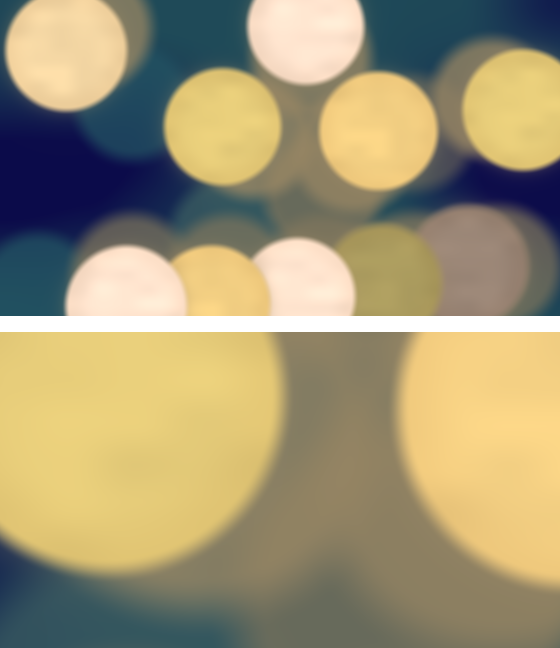
Top: the whole. Bottom: its middle third, enlarged.
Write a Shadertoy shader that draws this background.

```glsl
// Out-of-focus city lights: large warm bokeh discs over a navy and teal night.
// Two wavy rows of discs are placed by sinusoids, each with a dim offset ghost;
// faint haze discs lie between them, and value noise mottles the light.

const vec3 NAVY  = vec3(0.045, 0.045, 0.29);
const vec3 TEAL  = vec3(0.12, 0.29, 0.345);
const vec3 OLIVE = vec3(0.50, 0.46, 0.36);
const vec3 KHAKI = vec3(0.66, 0.57, 0.41);
const vec3 CREAM = vec3(0.955, 0.84, 0.64);
const vec3 BLUSH = vec3(1.0, 0.895, 0.81);
const vec3 GOLD  = vec3(0.95, 0.81, 0.51);
const vec3 STRAW = vec3(0.89, 0.79, 0.47);
const vec3 MOSS  = vec3(0.67, 0.61, 0.37);
const vec3 MAUVE = vec3(0.60, 0.52, 0.46);

const int   ROW_COUNT    = 5;
const float DISC_RADIUS  = 0.188;
const float DISC_BLUR    = 0.013;
const float GHOST_BLUR   = 0.035;
const float GHOST_OFFSET = 0.105;
const float GHOST_ALPHA  = 0.78;
const float MOTTLE       = 0.06;

const vec3 UPPER_COLORS[5] = vec3[5](CREAM, STRAW, BLUSH, GOLD, STRAW);
const vec3 LOWER_COLORS[5] = vec3[5](BLUSH, GOLD, BLUSH, MOSS, MAUVE);

float hash(vec2 p) {
    vec3 q = fract(vec3(p.xyx) * 0.1031);
    q += dot(q, q.yzx + 33.33);
    return fract((q.x + q.y) * q.z);
}

float noise(vec2 p) {
    vec2 cell = floor(p), f = fract(p);
    f = f * f * (3.0 - 2.0 * f);
    float low  = mix(hash(cell), hash(cell + vec2(1, 0)), f.x);
    float high = mix(hash(cell + vec2(0, 1)), hash(cell + vec2(1, 1)), f.x);
    return mix(low, high, f.y);
}

float disc(vec2 p, float radius, float blur) {
    return 1.0 - smoothstep(-blur, blur, length(p) - radius);
}

vec2 upperCenter(float i) {
    return vec2(0.21 + 0.37 * i + 0.125 * sin(1.5 * i),
                0.79 - 0.03 * i + 0.19 * cos(2.4 * i + 1.3));
}

vec2 lowerCenter(float i) {
    return vec2(0.40 + 0.27 * i, 0.03 + 0.008 * i * i);
}

vec2 hazeCenter(float i) {
    return vec2(0.12 + 0.30 * i, 0.40 - 0.32 * cos(2.6 * i));
}

vec2 direction(float angle) {
    return vec2(cos(angle), sin(angle));
}

vec3 nightSky(vec2 p) {
    float wobble = noise(p * 3.0) - 0.5;
    float band = exp(-pow((p.y - 0.43) / 0.27, 2.0));
    float sides = smoothstep(0.25, 0.65, abs(p.x - 0.98) + 0.15 * wobble);
    float corner = smoothstep(1.45, 1.8, p.x) * smoothstep(0.75, 1.0, p.y);
    float dark = clamp(1.15 * band * sides + 0.7 * corner + 0.2 * wobble, 0.0, 1.0);
    return mix(TEAL, NAVY, dark);
}

// Blends one glowing disc, paler at its heart and warm at its rim.
vec3 addLight(vec3 color, vec2 p, float radius, float blur, vec3 tint) {
    float r = length(p) / radius;
    float grain = noise(p * vec2(14.0, 22.0) + tint.xy * 40.0) - 0.5;
    vec3 glow = tint * (1.0 + MOTTLE * grain);
    glow *= mix(vec3(1.015), vec3(0.98, 0.965, 0.95), smoothstep(0.55, 1.0, r));
    color = mix(color, KHAKI, 0.28 * exp(-10.0 * max(r - 1.0, 0.0)));
    return mix(color, glow, disc(p, radius, blur));
}

void mainImage(out vec4 fragColor, in vec2 fragCoord) {
    vec2 p = fragCoord / iResolution.y;
    vec3 color = nightSky(p);

    // Faint haze, teal on the left turning olive on the right
    for (int k = 0; k < ROW_COUNT; k++) {
        float i = float(k);
        vec3 tint = mix(TEAL * 1.12, OLIVE, smoothstep(1.5, 3.0, i));
        float alpha = i > 3.5 ? 0.5 : 0.75;
        color = mix(color, tint, alpha * disc(p - hazeCenter(i), 0.18, GHOST_BLUR));
    }

    // Dim ghosts, whose offset turns along each row
    for (int k = 0; k < ROW_COUNT; k++) {
        float i = float(k);
        vec2 upper = upperCenter(i) + GHOST_OFFSET * direction(0.7 - 1.05 * i);
        vec2 lower = lowerCenter(i) + GHOST_OFFSET * direction(1.4 - 0.35 * i);
        vec3 tint = mix(OLIVE, KHAKI, 0.25 + 0.5 * hash(vec2(i, 7.0)));
        color = mix(color, tint, GHOST_ALPHA * disc(p - upper, DISC_RADIUS, GHOST_BLUR));
        color = mix(color, OLIVE, 0.7 * disc(p - lower, DISC_RADIUS, GHOST_BLUR));
    }

    // Bright lights, drawn from right to left
    for (int k = ROW_COUNT - 1; k >= 0; k--) {
        float i = float(k);
        float radius = DISC_RADIUS * (0.96 + 0.08 * hash(vec2(i, 3.0)));
        float softness = DISC_BLUR * (k > 2 ? 1.6 : 1.0);
        color = addLight(color, p - upperCenter(i), radius, DISC_BLUR, UPPER_COLORS[k]);
        color = addLight(color, p - lowerCenter(i), radius, softness, LOWER_COLORS[k]);
    }

    fragColor = vec4(clamp(color, 0.0, 1.0), 1.0);
}
```
